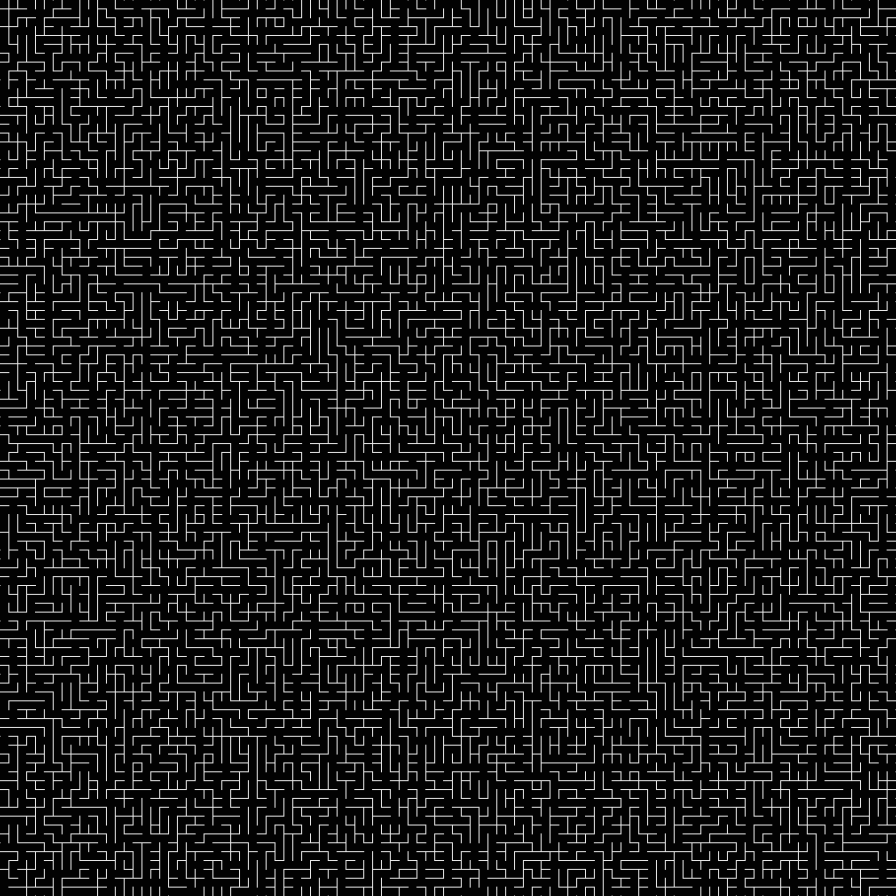
This pattern is drawn by a WebGL 2 fragment shader. Its source:

```glsl
#version 300 es
precision highp float;
// Draws a dense maze of thin pale walls on a near-black square grid.

uniform vec2 u_resolution;
out vec4 fragColor;

const float CELLS = 101.0;        // grid cells across the canvas
const float WALL_WIDTH = 0.112;   // in cells
const int LOOP_STEPS = 6;         // longest closed ring that is opened
const vec3 GROUND = vec3(0.008);
const vec3 WALL = vec3(0.92);

float hash(vec2 p) {
  vec3 q = fract(p.xyx * vec3(0.1031, 0.1030, 0.0973));
  q += dot(q, q.yzx + 33.33);
  return fract((q.x + q.y) * q.z);
}

// Unit vector along one of the four grid axes, index 0 to 3.
vec2 axisDirection(int index) {
  float side = index % 2 == 0 ? 1.0 : -1.0;
  return index < 2 ? vec2(side, 0.0) : vec2(0.0, side);
}

// Every grid node first picks one random neighbour to build a wall to.
vec2 randomDirection(vec2 node) {
  return axisDirection(int(hash(node + 17.0) * 4.0));
}

// Even nodes on a short ring turn around, which opens the ring
// and stops two nodes from building the same wall twice.
vec2 wallDirection(vec2 node) {
  vec2 heading = randomDirection(node);
  if (mod(node.x + node.y, 2.0) > 0.5) return heading;
  vec2 walker = node + heading;
  for (int i = 1; i < LOOP_STEPS; i++) {
    walker += randomDirection(walker);
    if (walker == node) return -heading;
  }
  return heading;
}

// The outer frame itself carries no walls.
bool runsAlongFrame(vec2 node, vec2 direction) {
  vec2 across = abs(direction.yx);
  float rank = dot(node, across);
  return rank < 0.5 || rank > CELLS - 0.5;
}

// Share of a pixel covered by the box from low to high.
float boxCoverage(vec2 center, vec2 pixel, vec2 low, vec2 high) {
  vec2 overlap = min(high, center + 0.5 * pixel) - max(low, center - 0.5 * pixel);
  vec2 share = clamp(overlap / pixel, 0.0, 1.0);
  return share.x * share.y;
}

// Coverage of the walls that meet at a node; offset is measured from it.
float nodeCoverage(vec2 node, vec2 offset, vec2 pixel, float halfWidth) {
  vec2 ownDirection = wallDirection(node);
  float arms = 0.0;
  float joint = 0.0;
  for (int i = 0; i < 4; i++) {
    vec2 direction = axisDirection(i);
    bool built = ownDirection == direction
      || wallDirection(node + direction) == -direction;
    if (!built || runsAlongFrame(node, direction)) continue;

    vec2 start = direction * halfWidth;
    vec2 side = abs(direction.yx) * halfWidth;
    vec2 low = min(start, direction) - side;
    vec2 high = max(start, direction) + side;
    arms += boxCoverage(offset, pixel, low, high);
    joint = 1.0;
  }
  joint *= boxCoverage(offset, pixel, vec2(-halfWidth), vec2(halfWidth));
  return min(arms + joint, 1.0);
}

void main() {
  vec2 position = gl_FragCoord.xy / u_resolution * CELLS;
  vec2 pixel = CELLS / u_resolution;
  vec2 node = floor(position + 0.5);
  float coverage = nodeCoverage(node, position - node, pixel, 0.5 * WALL_WIDTH);
  fragColor = vec4(mix(GROUND, WALL, coverage), 1.0);
}
```
